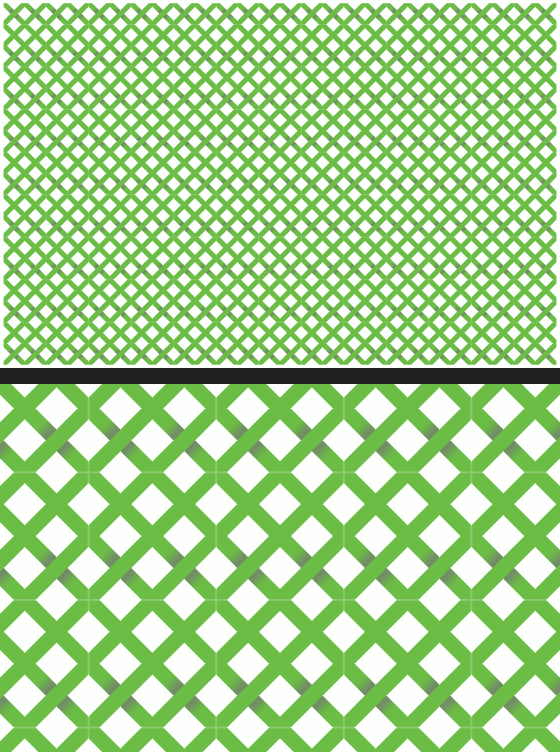
Top: the whole. Bottom: its middle third, enlarged.
Reproduce this pattern procedurally as a WebGL 2 fragment shader.

```glsl
#version 300 es
precision highp float;

uniform vec2 u_resolution;
out vec4 outColor;

#define CELLS vec2(26.0, 17.0)     // crossings across and down
#define PERIOD 0.0578              // cell size, in canvas heights
#define SLAT_WIDTH 0.34            // share of the slat spacing
#define SHADOW_REACH 0.36
#define SEAM_WIDTH 0.03
#define SEAM_STRENGTH 0.22
#define GREEN vec3(0.42, 0.74, 0.27)
#define SHADE vec3(0.45, 0.54, 0.41)
#define PAPER vec3(0.99, 1.0, 0.99)

// Coverage of a shape from its signed distance and the pixel size.
float coverage(float dist, float pixel) {
    return clamp(0.5 - dist / pixel, 0.0, 1.0);
}

// Thin joints between the tiles, each two cells wide.
float seams(vec2 p, float pixel) {
    vec2 d = abs(p - 2.0 * round(p * 0.5));
    float halfWidth = 0.5 * max(SEAM_WIDTH, pixel);
    float ink = coverage(min(d.x, d.y) - halfWidth, pixel);
    return ink * min(1.0, SEAM_WIDTH / pixel);
}

void main() {
    // Cell coordinates, with the panel centred on the canvas.
    vec2 centred = (gl_FragCoord.xy - 0.5 * u_resolution) / u_resolution.y;
    vec2 p = centred / PERIOD + 0.5 * CELLS;
    float pixel = 1.0 / (u_resolution.y * PERIOD);
    float diagonalPixel = pixel * sqrt(2.0);

    // Falling slats follow diagonal.x, rising slats follow diagonal.y.
    vec2 diagonal = vec2(p.x + p.y, p.x - p.y);
    vec2 slat = round(diagonal);
    vec2 edge = abs(diagonal - slat) - 0.5 * SLAT_WIDTH;
    float falling = coverage(edge.x, diagonalPixel);
    float rising = coverage(edge.y, diagonalPixel);

    // In alternate rows the falling slat dips under and is shaded.
    float dips = step(abs(mod(slat.x - slat.y, 4.0) - 1.0), 0.25);
    float fade = 1.0 - smoothstep(0.0, SHADOW_REACH, edge.y);
    float shadow = dips * fade * (1.0 - rising);

    // Slats with their joints over the paper.
    vec3 slatColor = mix(GREEN, SHADE, shadow);
    slatColor = mix(slatColor, PAPER, SEAM_STRENGTH * seams(p, pixel));
    float lattice = max(falling, rising);

    // Straight trim around the panel.
    vec2 outside = abs(p - 0.5 * CELLS) - 0.5 * CELLS;
    lattice *= coverage(max(outside.x, outside.y), pixel);

    outColor = vec4(mix(PAPER, slatColor, lattice), 1.0);
}
```
